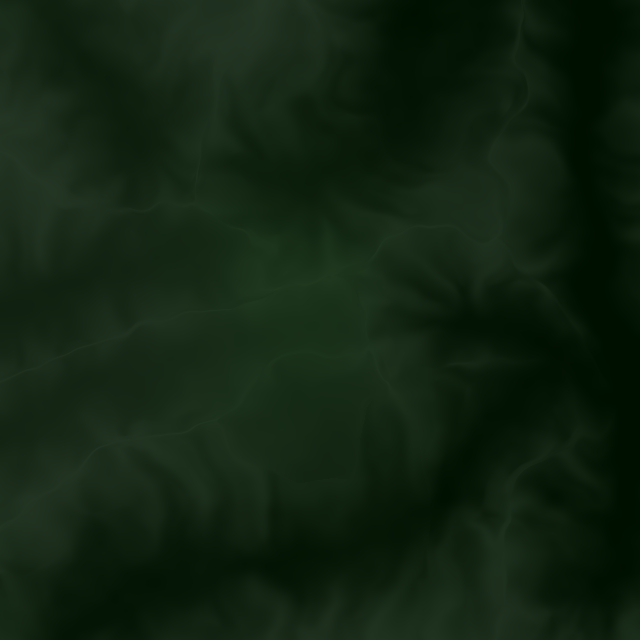
Write a Shadertoy shader that draws this texture map.

```glsl
#define SLOPE 3.6         // steepness of the valley sides
#define VALLEY_ROUND 0.04 // width of the rounded valley floor
#define WARP 0.055        // bending of the valley lines
#define SPUR_CELLS 9.0    // density of the side ridges
#define SPUR_HEIGHT 0.26
#define SUMMIT_LIFT 0.24
#define GRAIN 0.03
#define LOW_COLOR vec3(0.0, 0.062, 0.0)
#define HIGH_COLOR vec3(0.19, 0.262, 0.192)
#define MOSS_TINT vec3(0.88, 1.05, 0.84)

const int VALLEY_COUNT = 11;

// Valley lines as start and end points, and the height of each floor
const vec4 VALLEYS[VALLEY_COUNT] = vec4[VALLEY_COUNT](
    vec4(0.88, 1.04, 0.99, 0.10), vec4(0.95, 0.42, 0.69, 0.48),
    vec4(0.82, 0.42, 0.70, 0.22), vec4(0.70, 0.22, 0.33, 0.12),
    vec4(0.33, 0.12, 0.10, 0.03), vec4(0.69, 1.04, 0.68, 0.86),
    vec4(0.68, 0.86, 0.49, 0.74), vec4(0.10, 1.00, 0.24, 0.80),
    vec4(-0.1, 0.52, 0.30, 0.62), vec4(-0.1, 0.32, 0.48, 0.47),
    vec4(0.50, 0.13, 0.48, 0.33));
const float FLOORS[VALLEY_COUNT] = float[VALLEY_COUNT](
    0.0, 0.02, 0.02, 0.08, 0.08, 0.03, 0.06, 0.22, 0.28, 0.34, 0.30);

vec2 hash22(vec2 p) {
    vec3 q = fract(p.xyx * vec3(0.1031, 0.1030, 0.0973));
    q += dot(q, q.yzx + 33.33);
    return fract((q.xx + q.yz) * q.zy);
}

// Smooth two-channel value noise in -1..1
vec2 noise2(vec2 p) {
    vec2 i = floor(p), f = fract(p);
    f = f * f * f * (f * (f * 6.0 - 15.0) + 10.0);
    vec2 bottom = mix(hash22(i), hash22(i + vec2(1, 0)), f.x);
    vec2 top = mix(hash22(i + vec2(0, 1)), hash22(i + vec2(1, 1)), f.x);
    return mix(bottom, top, f.y) * 2.0 - 1.0;
}

float segmentDistance(vec2 p, vec2 a, vec2 b) {
    vec2 ap = p - a, ab = b - a;
    return length(ap - ab * clamp(dot(ap, ab) / dot(ab, ab), 0.0, 1.0));
}

// x: height, creased where two valleys meet; y: distance to the valley
vec2 terrain(vec2 p) {
    vec2 lowest = vec2(1e3);
    for (int i = 0; i < VALLEY_COUNT; i++) {
        float d = segmentDistance(p, VALLEYS[i].xy, VALLEYS[i].zw);
        float rise = sqrt(d * d + VALLEY_ROUND * VALLEY_ROUND) - VALLEY_ROUND;
        float h = FLOORS[i] + SLOPE * rise;
        if (h < lowest.x) lowest = vec2(h, d);
    }
    return lowest;
}

// Creased ridges that run downhill, across the contour direction
float spurs(vec2 p, vec2 contour) {
    vec2 cell = floor(p), wave = vec2(0.0);
    float total = 0.0;
    for (int y = -1; y <= 1; y++)
    for (int x = -1; x <= 1; x++) {
        vec2 id = cell + vec2(x, y);
        vec2 offset = p - id - 0.25 - 0.5 * hash22(id + 50.0);
        float weight = exp(-4.0 * dot(offset, offset));
        float phase = 6.2832 * dot(offset, contour);
        wave += weight * vec2(cos(phase), sin(phase));
        total += weight;
    }
    float crest = wave.x / (length(wave) + 0.12 * total);
    return 1.0 - sqrt(max(0.5 - 0.5 * crest, 0.0));
}

void mainImage(out vec4 fragColor, in vec2 fragCoord) {
    vec2 uv = fragCoord / iResolution.xy;

    // Bend the valley network
    vec2 p = uv + WARP * noise2(uv * 5.0 + 3.0)
                + WARP * 0.4 * noise2(uv * 13.0 + 20.0)
                + WARP * 0.12 * noise2(uv * 31.0 + 70.0);
    vec2 land = terrain(p);

    // Contour direction from the slope
    vec2 e = vec2(0.018, 0.0);
    vec2 slope = vec2(terrain(p + e.xy).x - terrain(p - e.xy).x,
                      terrain(p + e.yx).x - terrain(p - e.yx).x) / (2.0 * e.x);
    vec2 contour = vec2(-slope.y, slope.x) / (length(slope) + 0.4);

    // Side ridges in two sizes, fading out on valley floors
    float ridges = spurs(p * SPUR_CELLS, contour) - 0.35;
    ridges += 0.4 * (spurs(p * SPUR_CELLS * 2.1 + 7.0, contour) - 0.35);
    float height = land.x + SPUR_HEIGHT * ridges * smoothstep(0.01, 0.11, land.y);

    // Central upland and fine mottling
    vec2 fromSummit = (uv - vec2(0.47, 0.53)) * vec2(1.0, 0.9);
    float summit = exp(-28.0 * dot(fromSummit, fromSummit));
    height += SUMMIT_LIFT * summit;
    height += GRAIN * (noise2(uv * 9.0).x + 0.5 * noise2(uv * 45.0).y);

    // Soft ceiling, then colour by height
    float tone = 0.95 * (1.0 - exp(-max(height, 0.0) / 0.62));
    vec3 color = mix(LOW_COLOR, HIGH_COLOR, tone);
    float moss = clamp(summit + 0.25 * noise2(uv * 6.0 + 40.0).x, 0.0, 1.0);
    color *= mix(vec3(1.0), MOSS_TINT, moss);
    fragColor = vec4(color, 1.0);
}
```
